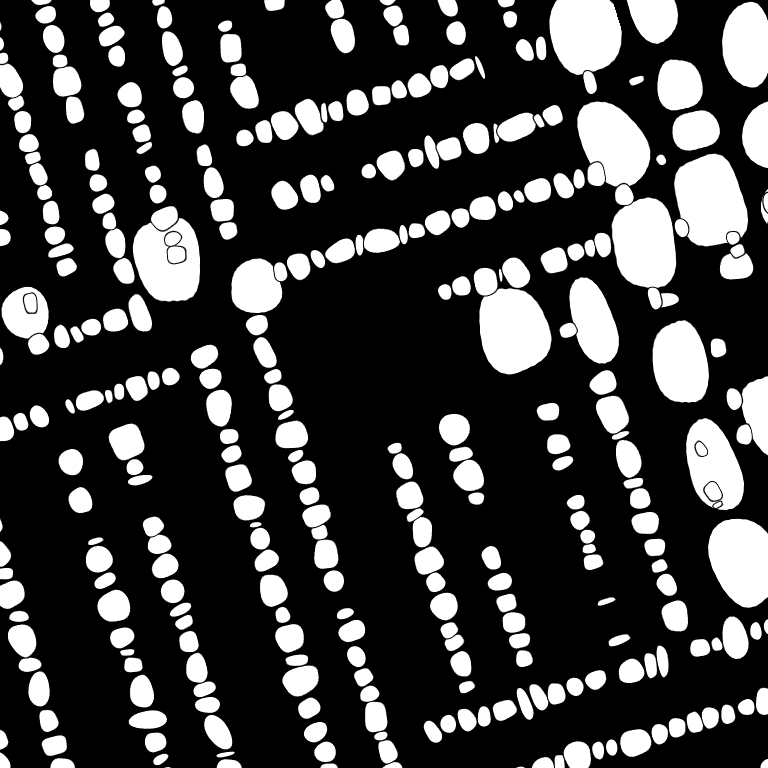
A WebGL 1 fragment shader for this pattern:

```glsl
precision highp float;
uniform vec2 u_resolution;

#define TILT 0.295        // rotation of the whole street plan
#define ROW_GAP 0.09      // spacing of the rows
#define COLUMN_GAP 0.072  // spacing of the tight columns
#define PAIR_PERIOD 0.205 // spacing of column pairs
#define PAIR_GAP 0.08     // spacing inside a pair
#define BOULDER_GAP 0.1   // spacing of the boulder columns
#define GRAIN 0.027       // mean grain length along a chain
#define GIRTH 0.016       // typical half width of a grain
#define JITTER 0.9        // irregularity of grain lengths
#define WOBBLE 0.06       // unevenness of grain outlines
#define SEAM 0.0014       // dark line around overlapping grains

const float EMPTY = 0.0;
const float ROWS = 1.0;
const float COLUMNS = 2.0;
const float PAIRS = 3.0;
const float BOULDERS = 4.0;

float hash(vec2 p) {
  vec3 q = fract(vec3(p.xyx) * vec3(0.1031, 0.1030, 0.0973));
  q += dot(q, q.yzx + 33.33);
  return fract((q.x + q.y) * q.z);
}

// Which kind of chain owns a place in the tilted plan
float district(vec2 c) {
  if (c.x > 0.345) return c.y > -0.4 ? BOULDERS : ROWS;
  if (c.x > -0.1 && c.y < -0.42) return ROWS;
  if (c.x < -0.38 && c.y > 0.22 && c.y < 0.32) return BOULDERS;
  if (c.y > (c.x < -0.1 ? 0.235 : 0.405)) return COLUMNS;
  if (c.x < -0.26) return c.y > 0.04 ? ROWS : PAIRS;
  if (c.x < -0.1) return c.y > 0.13 ? BOULDERS : PAIRS;
  if (c.y < -0.07) return PAIRS;
  if (c.x < 0.1) return c.y > 0.13 ? ROWS : EMPTY;
  return c.y > 0.05 ? ROWS : BOULDERS;
}

// Approximate distance to a rounded, uneven grain
float grainDistance(vec2 p, vec2 halfSize, vec2 seed) {
  float turn = 0.6 * (hash(seed + 11.0) - 0.5);
  float c = cos(turn), s = sin(turn);
  vec2 q = mat2(c, -s, s, c) * p / halfSize;
  vec2 phase = 6.283 * vec2(hash(seed + 23.0), hash(seed + 37.0));
  float rim = 1.0 + WOBBLE * (sin(3.0 * q.x + phase.x) + sin(3.0 * q.y + phase.y));
  rim += 0.008 * sin(23.0 * q.x) * sin(19.0 * q.y);
  vec2 powered = pow(abs(q) + 0.0001, vec2(2.5));
  float radius = pow(powered.x + powered.y, 0.4);
  return (radius - rim) * length(q) / max(length(q / halfSize), 0.0001);
}

float nearestLine(float x, float gap, float offset) {
  return floor((x - offset) / gap + 0.5) * gap + offset;
}

float nearestPairLine(float x) {
  float group = floor((x + 0.07) / PAIR_PERIOD);
  float second = step(0.5 * PAIR_GAP - 0.01, x - group * PAIR_PERIOD);
  return group * PAIR_PERIOD + second * PAIR_GAP - 0.01;
}

// Paint the grains of one chain; p holds (across, along)
float chain(float ink, vec2 p, float line, float cell, float girth,
            float widest, float keep, float kind) {
  float pixel = 1.0 / min(u_resolution.x, u_resolution.y);
  float lineId = floor(line * 500.0 + 0.25) + 700.0 + 13.0 * kind;
  cell *= mix(0.85, 1.2, hash(vec2(lineId, 5.0)));
  float first = floor(p.y / cell + 0.5);
  for (int k = -1; k <= 1; k++) {
    float n = first + float(k);
    vec2 seed = vec2(lineId, n + 300.0);
    float start = n - 0.5 + JITTER * (hash(seed) - 0.5);
    float end = n + 0.5 + JITTER * (hash(seed + vec2(0.0, 1.0)) - 0.5);
    float drift = 0.3 * girth * (hash(seed + 51.0) - 0.5);
    vec2 center = vec2(line + drift, 0.5 * (start + end) * cell);

    float pick = hash(seed + 67.0);
    float along = 0.5 * (end - start) * cell * mix(0.74, 1.0, hash(seed + 71.0));
    along = clamp(along, 0.002, 1.8 * girth);
    float across = mix(along, girth, 0.6) * mix(0.7, 1.12, hash(seed + 83.0));
    across *= 1.0 + 0.6 * step(0.92, hash(seed + 97.0));
    across = min(across, widest);

    vec2 place = kind == ROWS ? center.yx : center;
    if (pick < keep && district(place) == kind) {
      float d = grainDistance(p - center, vec2(across, along), seed);
      ink *= clamp((d - SEAM) / pixel + 0.5, 0.0, 1.0);
      ink = mix(ink, 1.0, clamp(0.5 - d / pixel, 0.0, 1.0));
    }
  }
  return ink;
}

void main() {
  vec2 p = (gl_FragCoord.xy - 0.5 * u_resolution) / min(u_resolution.x, u_resolution.y);
  float c = cos(TILT), s = sin(TILT);
  p = vec2(c * p.x + s * p.y, c * p.y - s * p.x);

  // Boulders first, then the finer chains
  float ink = 0.0;
  float line = nearestLine(p.x, BOULDER_GAP, -0.02);
  ink = chain(ink, p, line, 0.1, 0.032, 0.042, 0.92, BOULDERS);
  line = nearestLine(p.y, ROW_GAP, 0.0);
  ink = chain(ink, p.yx, line, GRAIN, GIRTH, 0.03, 0.92, ROWS);
  line = nearestLine(p.x, COLUMN_GAP, 0.008);
  ink = chain(ink, p, line, GRAIN, 0.8 * GIRTH, 0.024, 0.9, COLUMNS);
  ink = chain(ink, p, nearestPairLine(p.x), GRAIN, GIRTH, 0.024, 0.95, PAIRS);

  // Sparse pebbles among the boulders
  line = nearestLine(p.x, 0.06, 0.01);
  ink = chain(ink, p, line, 0.022, 0.008, 0.012, 0.16, BOULDERS);

  gl_FragColor = vec4(vec3(ink), 1.0);
}
```
